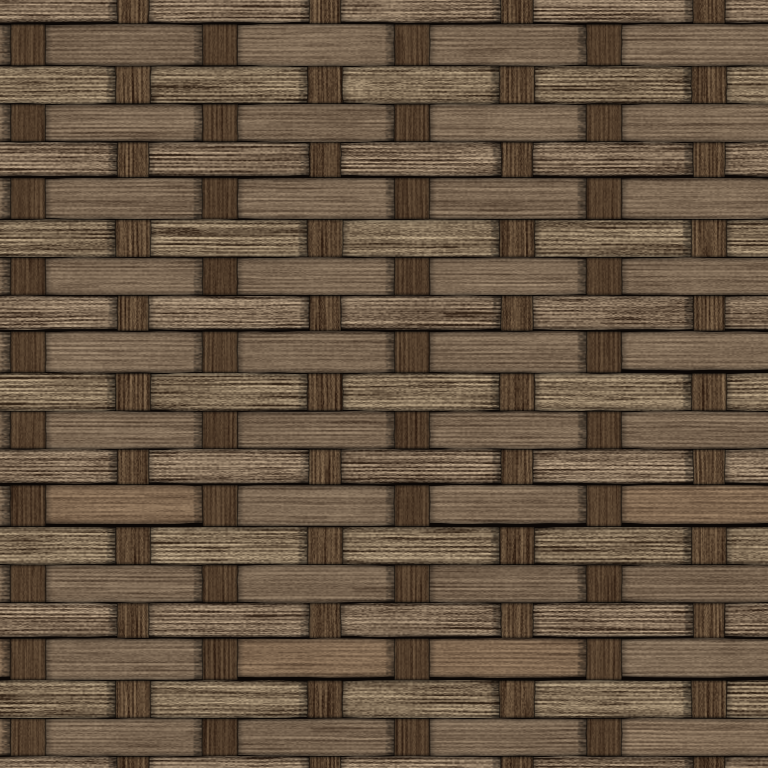
This texture is drawn by a WebGL 2 fragment shader. Its source:

```glsl
#version 300 es
precision highp float;
// Woven wood splint: 20 rows of flat horizontal strips crossing 4 stakes per row.
// Rows alternate between smooth and coarse strips, with stakes shifted half a repeat;
// stretched value noise makes the fibres, and hashes vary tone, edges and loose gaps.
uniform vec2 u_resolution;
out vec4 fragColor;

float hash(vec2 p) {
    vec3 q = fract(p.xyx * 0.1031);
    q += dot(q, q.yzx + 33.33);
    return fract((q.x + q.y) * q.z);
}

float noise(vec2 p) {
    vec2 i = floor(p), f = fract(p);
    f = f * f * (3.0 - 2.0 * f);
    return mix(mix(hash(i), hash(i + vec2(1, 0)), f.x),
               mix(hash(i + vec2(0, 1)), hash(i + vec2(1, 1)), f.x), f.y);
}

// Continuous ridges, streaks, specks and sparse cracks; p.x runs along the fibre
float fibres(vec2 p, float seed) {
    p += vec2(seed * 37.0, seed * 61.0);
    p.y += 0.035 * noise(p * vec2(3.0, 2.0));
    float ridges = smoothstep(-0.6, 0.6, cos(6.2832 * p.y * 9.0));
    float strength = noise(p * vec2(4.0, 5.0) + 3.0);
    float streaks = noise(p * vec2(0.9, 23.0));
    float specks = noise(p * vec2(80.0, 36.0) + 9.0);
    float cracks = smoothstep(0.7, 0.85, noise(p * vec2(3.5, 21.0) + 5.0));
    return 0.5 + 0.45 * (ridges - 0.5) * strength + 0.42 * (streaks - 0.5)
         + 0.34 * (specks - 0.5) - 0.22 * cracks + 0.03;
}

void main() {
    vec2 uv = gl_FragCoord.xy / u_resolution;
    float soft = 0.5 / min(u_resolution.x, u_resolution.y);

    // Rows, counted from the top in groups of four slightly unequal heights
    float rows = (1.0 - uv.y) * 20.0 - 0.625;
    float group = floor(rows / 4.0);
    float t = rows - group * 4.0;
    vec3 splits = vec3(1.09, 2.08, 3.07);
    float kind = dot(step(splits, vec3(t)), vec3(1.0));
    float top = kind < 0.5 ? 0.0 : splits[int(kind) - 1];
    float bottom = kind > 2.5 ? 4.0 : splits[int(kind)];
    float row = group * 4.0 + kind + 8.0;
    float coarse = mod(kind, 2.0);
    float v = (t - top) / (bottom - top);

    // Columns: stakes sit on integers of x, strips lie between them
    float x = uv.x * 4.0 - mix(0.146, 0.693, coarse);
    float column = floor(x + 0.5);
    float fromStake = x - column;
    float halfStake = kind > 2.5 ? 0.083 : 0.092;
    float stripSeed = hash(vec2(floor(x) + 7.0, row));
    float stakeSeed = hash(vec2(column + 31.0, row));

    // Distances in canvas units
    float toTop = (t - top) / 20.0;
    float toBottom = (bottom - t) / 20.0;
    float toStake = (abs(fromStake) - halfStake) / 4.0;
    toStake += 0.0012 * (noise(vec2(column * 9.0 + 50.0, uv.y * 90.0)) - 0.5);

    // Strip: horizontal fibres, coarser and paler in every second row
    float grain = fibres(vec2(x, v), stripSeed);
    float patches = noise(vec2(x * 6.0 + 40.0, row * 3.0 + v * 2.0));
    float tone = mix(0.58, 0.6, coarse) + (grain - 0.5) * mix(0.62, 1.35, coarse)
               + (stripSeed - 0.5) * 0.05 + (patches - 0.5) * mix(0.08, 0.16, coarse);
    vec3 strip = mix(vec3(0.2, 0.14, 0.095), vec3(0.65, 0.565, 0.465), clamp(tone, 0.0, 1.2));
    float warm = (1.0 - coarse) * smoothstep(0.6, 0.9, stripSeed) * step(1.5, group);
    strip *= mix(vec3(1.0), vec3(1.02, 0.985, 0.95), warm);
    strip *= kind == 1.0 ? vec3(0.99, 1.0, 0.98) : vec3(1.0);

    // Bowed edges leave black slivers near the strip ends; a few strips sit loose
    float nearEnd = 1.0 - smoothstep(0.0, 0.035, toStake);
    float ragged = 0.0014 * noise(vec2(x * 7.0 + 20.0, row * 5.0)) - 0.0004;
    float gapTop = ragged + 0.0008 * nearEnd;
    float loose = kind == 0.0 && group > 1.5 && stripSeed > 0.6 ? 0.0035 : 0.0;
    float gapBottom = gapTop + loose + (kind > 2.5 ? 0.0018 : 0.0);
    float inside = min(toTop - gapTop, toBottom - gapBottom);
    strip *= mix(0.72, 1.0, smoothstep(0.0, 0.0035, inside));
    strip *= mix(0.82, 1.0, smoothstep(0.0, 0.008, inside));
    strip *= mix(0.74, 1.0, smoothstep(0.0, 0.01, toStake));
    float rightEnd = step(fromStake, 0.0) * (1.0 - smoothstep(0.009, 0.013, toStake));
    strip *= 1.0 - 0.4 * rightEnd * noise(vec2(x * 60.0, v * 26.0));
    vec3 color = mix(vec3(0.045, 0.028, 0.02), strip, smoothstep(-soft, soft, inside));

    // Stake: vertical fibres, rounded at the sides and tucked under at both ends
    float ribs = fibres(vec2(v * 0.25, fromStake / halfStake * 0.42), stakeSeed + 2.0);
    float stakeTone = 0.42 + 0.1 * coarse + (ribs - 0.5) * mix(0.7, 1.15, coarse)
                    + (stakeSeed - 0.5) * 0.1;
    vec3 stake = mix(vec3(0.18, 0.115, 0.07), vec3(0.48, 0.39, 0.29), clamp(stakeTone, 0.0, 1.1));
    float tuck = min(toTop, toBottom);
    stake *= mix(0.75, 1.0, smoothstep(0.0, 0.005, -toStake));
    stake *= mix(0.6, 1.0, smoothstep(0.0, 0.005, tuck));
    stake *= mix(0.4, 1.0, smoothstep(0.0, 0.0016, tuck));
    color = mix(stake, color, smoothstep(-soft, soft, toStake));

    // Thin contact shadow along the stake sides
    color *= 1.0 - 0.4 * (1.0 - smoothstep(0.0, 0.0016, abs(toStake)));
    fragColor = vec4(color, 1.0);
}
```
